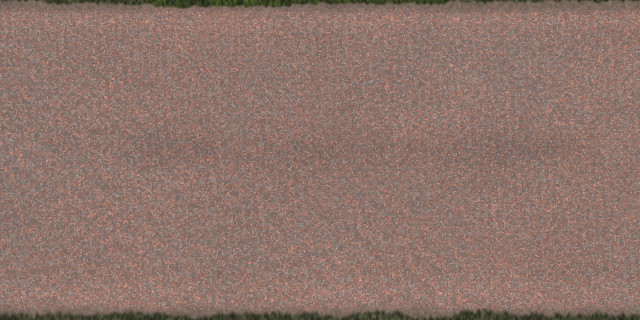
Reproduce this texture procedurally as a Shadertoy shader.

```glsl
// Reddish gravel road seen from above, with ragged grass verges along top and bottom.

float hash(vec2 p) {
    return fract(sin(dot(p, vec2(127.1, 311.7))) * 43758.5453);
}

float noise(vec2 p) {
    vec2 i = floor(p), f = fract(p);
    f = f * f * (3.0 - 2.0 * f);
    return mix(mix(hash(i), hash(i + vec2(1, 0)), f.x),
               mix(hash(i + vec2(0, 1)), hash(i + vec2(1, 1)), f.x), f.y);
}

float fbm(vec2 p) {
    float sum = 0.0, amp = 0.5;
    for (int i = 0; i < 4; i++) {
        sum += amp * noise(p);
        p = p * 2.03 + 17.3;
        amp *= 0.5;
    }
    return sum / 0.9375;
}

// Soft plateau between a and b along x
float span(float x, float a, float b) {
    return smoothstep(a - 0.03, a + 0.03, x) - smoothstep(b - 0.03, b + 0.03, x);
}

// Fine packed stones: irregular cells with a tint per stone and faint joints
vec3 gravel(vec2 p) {
    vec2 q = p * 175.0 + 1.3 * vec2(noise(p * 110.0), noise(p * 110.0 + 31.0));
    vec2 cell = floor(q), nearestId = cell;
    float d1 = 9.0, d2 = 9.0;
    for (int j = -1; j <= 1; j++)
    for (int i = -1; i <= 1; i++) {
        vec2 id = cell + vec2(i, j);
        float d = length(id + vec2(hash(id), hash(id + 57.0)) - q);
        if (d < d1) { d2 = d1; d1 = d; nearestId = id; }
        else d2 = min(d2, d);
    }
    float patches = fbm(p * vec2(3.0, 5.0) + 4.0) - 0.5;
    float edgeWarmth = 0.12 * (smoothstep(0.25, 0.05, p.y) + smoothstep(0.85, 0.95, p.y));
    float warm = smoothstep(0.2, 0.9, hash(nearestId + 9.0) + 0.3 * patches + edgeWarmth);
    vec3 stone = mix(vec3(0.545, 0.50, 0.485), vec3(0.68, 0.49, 0.435), warm);
    stone *= 0.83 + 0.32 * hash(nearestId + 23.0);
    float joint = smoothstep(0.0, 0.28, d2 - d1);
    return mix(vec3(0.47, 0.385, 0.35), stone, joint);
}

// Dark verge with thin upright blades and green flecks
vec3 grass(vec2 p, float green) {
    float blade = noise(p * vec2(190.0, 90.0));
    float clump = noise(p * vec2(22.0, 40.0) + 8.0);
    vec3 lit = mix(vec3(0.38, 0.37, 0.30), vec3(0.34, 0.42, 0.17), green);
    return mix(vec3(0.13, 0.14, 0.10), lit, blade * (0.5 + 0.6 * clump));
}

vec3 road(vec2 p) {
    vec3 col = gravel(p);

    // Gentle tonal variation and the faint worn track near the middle
    col *= 0.975 + 0.07 * fbm(p * vec2(4.0, 9.0));
    float track = exp(-pow((p.y - 0.53) / 0.05, 2.0));
    col *= 1.0 - 0.055 * track * smoothstep(0.25, 0.7, noise(vec2(p.x * 3.5, 2.0)));
    col *= 1.0 + 0.04 * exp(-pow((p.y - 0.085) / 0.04, 2.0))
               + 0.04 * exp(-pow((p.y - 0.935) / 0.025, 2.0));

    // Dusty shoulders beside the verges
    float wobble = 0.016 * (fbm(p * vec2(12.0, 30.0)) - 0.5);
    float top = 1.0 - p.y;
    float topDust = 1.0 - smoothstep(0.018, 0.046, top + wobble);
    float lowDust = 1.0 - smoothstep(0.016, 0.050, p.y + wobble);
    vec3 dust = vec3(0.45, 0.39, 0.35) * (0.84 + 0.32 * noise(p * 140.0));
    col = mix(col, dust, 0.80 * max(topDust, lowDust));

    // Uneven grass height along each verge
    float ragged = 0.014 * (noise(vec2(p.x * 95.0, 3.0)) - 0.5)
                 + 0.010 * (fbm(vec2(p.x * 14.0, 7.0)) - 0.5);
    float topHeight = 0.003 + 0.008 * span(p.x, 0.14, 1.40)
                    + 0.008 * span(p.x, 0.48, 0.92);
    float lowHeight = 0.007 + 0.013 * span(p.x, -0.1, 0.53)
                    + 0.013 * span(p.x, 0.66, 1.03)
                    + 0.018 * span(p.x, 1.09, 1.28)
                    + 0.018 * span(p.x, 1.42, 1.60)
                    + 0.010 * span(p.x, 1.64, 2.1);
    float topMask = 1.0 - smoothstep(-0.005, 0.006, top - topHeight - 0.7 * ragged);
    float lowMask = 1.0 - smoothstep(-0.010, 0.009, p.y - lowHeight - ragged);
    col = mix(col, grass(p, 0.3 + 0.6 * span(p.x, 0.45, 1.4)), topMask);
    col = mix(col, grass(p, 0.25), lowMask * 0.95);
    return col;
}

void mainImage(out vec4 fragColor, in vec2 fragCoord) {
    // Four samples per pixel soften the stone edges
    vec3 sum = vec3(0.0);
    for (int j = 0; j < 2; j++)
    for (int i = 0; i < 2; i++) {
        vec2 offset = 0.5 * vec2(i, j) - 0.25;
        sum += road((fragCoord + offset) / iResolution.y);
    }
    fragColor = vec4(sum * 0.25, 1.0);
}
```
